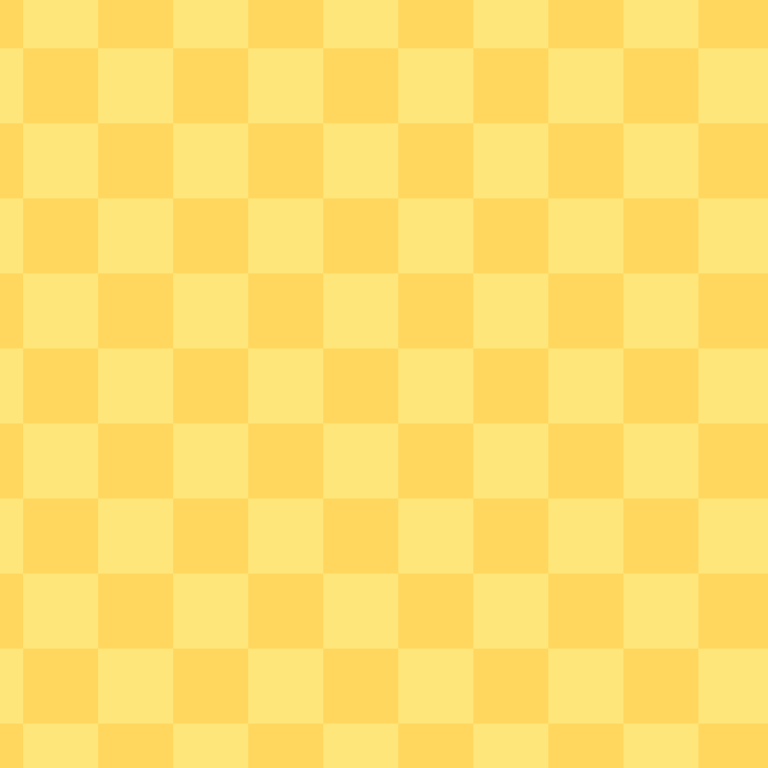
A WebGL 2 fragment shader for this pattern:

```glsl
#version 300 es
precision highp float;

uniform vec2 u_resolution;
out vec4 fragColor;

// Square wave per axis, +1 on even cells and -1 on odd ones, with edges one pixel soft
vec2 squareWave(vec2 cells, float pixel) {
    vec2 edgeDistance = 0.5 - abs(mod(cells + 0.5, 2.0) - 1.0);
    return clamp(2.0 * edgeDistance / pixel, -1.0, 1.0);
}

void main() {
    float canvasSize = min(u_resolution.x, u_resolution.y);
    vec2 uv = gl_FragCoord.xy / canvasSize;

    // Checker grid, shifted so that cells are cut at the borders
    float cellSize = 0.0977;
    vec2 cells = (uv - vec2(0.0301, 0.0578)) / cellSize;
    vec2 wave = squareWave(cells, 1.0 / (canvasSize * cellSize));

    // Equal signs give amber squares, opposite signs give pale ones
    vec3 paleYellow = vec3(1.0, 0.902, 0.478);
    vec3 amber = vec3(1.0, 0.843, 0.369);
    fragColor = vec4(mix(paleYellow, amber, 0.5 + 0.5 * wave.x * wave.y), 1.0);
}
```
